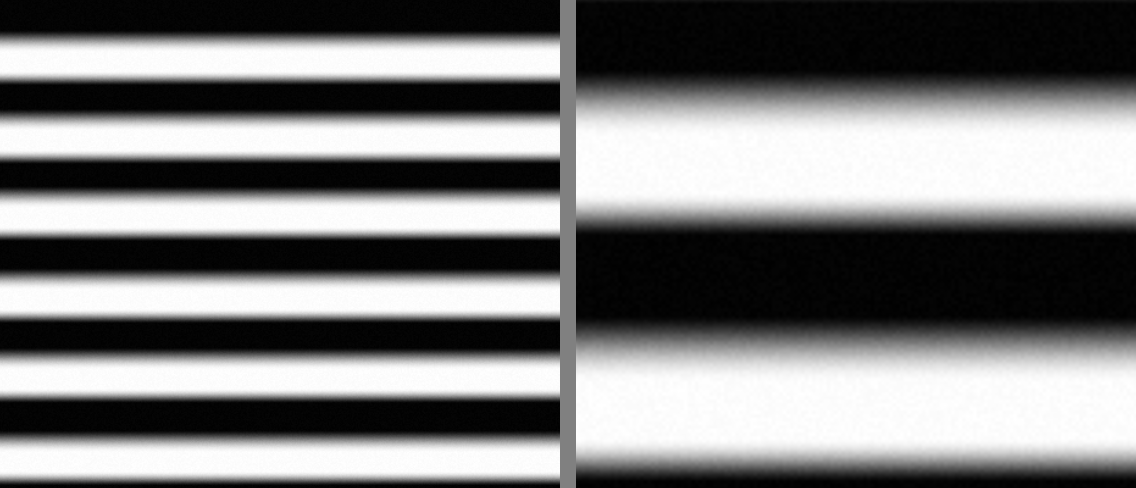
Left, the full canvas; right, a detail of the centre.
Write a Shadertoy shader that draws this pattern.

```glsl
// Six soft white horizontal bands on black, with a broad blurred upper edge
// and a tighter lower edge. Layered sines vary the spacing between bands, and
// smoothed cell noise adds a faint grain. Lengths are in canvas heights.

#define BANDS 6
#define FIRST_EDGE 0.1627   // lower edge of the first band, from the top
#define PITCH 0.1640        // mean spacing
#define THICKNESS 0.0818    // band height between half-tone levels
#define UPPER_BLUR 0.046
#define LOWER_BLUR 0.030
#define SPACING_BOW 0.0071
#define SPACING_RIPPLE 0.0021
#define GRAIN_CELLS 400.0
#define GRAIN_AMOUNT 0.035
#define DARK 0.012
#define LIGHT 0.990

const float PI = 3.14159;

float hash(vec2 cell) {
    vec3 q = fract(vec3(cell.xyx) * 0.1031);
    q += dot(q, q.yzx + 33.33);
    return fract((q.x + q.y) * q.z);
}

// Random value per cell, blended smoothly between neighbours
float cellNoise(vec2 p) {
    vec2 cell = floor(p);
    vec2 f = smoothstep(0.0, 1.0, fract(p));
    float low = mix(hash(cell), hash(cell + vec2(1.0, 0.0)), f.x);
    float high = mix(hash(cell + vec2(0.0, 1.0)), hash(cell + 1.0), f.x);
    return mix(low, high, f.y);
}

// Blurred edge, half-tone at zero, with a longer tail on the light side
float softEdge(float inside, float blur) {
    float t = clamp(inside / blur + 0.42, 0.0, 1.0);
    return smoothstep(0.0, 1.0, pow(t, 0.8));
}

// Lower edge of a band: even pitch plus slow and quick spacing drift
float lowerEdge(float index) {
    float phase = PI * index / float(BANDS - 1);
    return FIRST_EDGE + PITCH * index
         - SPACING_BOW * sin(phase) + SPACING_RIPPLE * sin(4.0 * phase);
}

void mainImage(out vec4 fragColor, in vec2 fragCoord) {
    vec2 p = fragCoord / iResolution.y;
    float depth = 1.0 - p.y;

    // Bands
    float coverage = 0.0;
    for (int i = 0; i < BANDS; i++) {
        float bottom = lowerEdge(float(i));
        float upper = softEdge(depth - bottom + THICKNESS, UPPER_BLUR);
        float lower = softEdge(bottom - depth, LOWER_BLUR);
        coverage = max(coverage, upper * lower);
    }

    // Grain, strongest in the half-tones
    float grain = cellNoise(p * GRAIN_CELLS) - 0.5;
    float strength = GRAIN_AMOUNT * (0.6 + 1.6 * coverage * (1.0 - coverage));
    float tone = mix(DARK, LIGHT, coverage) + grain * strength;

    fragColor = vec4(vec3(clamp(tone, 0.0, 1.0)), 1.0);
}
```
